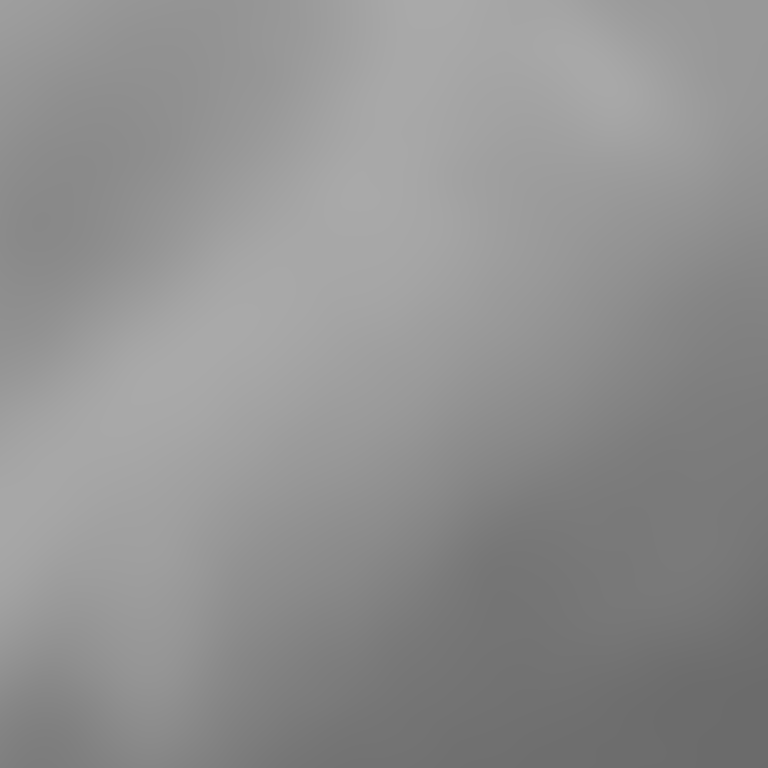
Write a Shadertoy shader that draws this texture.

```glsl
// Soft grey haze: a pale curved band over a diagonal fade, with faint smoky blotches.

float hash(vec2 p) {
    p = fract(p * vec2(0.1031, 0.1137));
    p += dot(p, p.yx + 33.33);
    return fract((p.x + p.y) * p.x * 7.31);
}

float noise(vec2 p) {
    vec2 cell = floor(p), f = fract(p);
    f = f * f * f * (f * (f * 6.0 - 15.0) + 10.0);
    float low = mix(hash(cell), hash(cell + vec2(1, 0)), f.x);
    float high = mix(hash(cell + vec2(0, 1)), hash(cell + vec2(1, 1)), f.x);
    return mix(low, high, f.y) - 0.5;
}

float fbm(vec2 p) {
    float sum = 0.0, amplitude = 1.0;
    for (int i = 0; i < 3; i++) {
        sum += amplitude * noise(p);
        p = mat2(1.6, 1.2, -1.2, 1.6) * p + 7.3;
        amplitude *= 0.4;
    }
    return sum;
}

// Gaussian blotch whose long axis points at the given angle.
float blotch(vec2 p, vec2 center, float angle, vec2 radii) {
    vec2 axis = vec2(cos(angle), sin(angle)), d = p - center;
    vec2 q = vec2(dot(d, axis), dot(d, vec2(-axis.y, axis.x))) / radii;
    return exp(-dot(q, q));
}

// Pale band bending from the top centre to the left edge, softer on its right.
float paleBand(vec2 p) {
    float drop = 1.0 - p.y;
    float side = (p.x - 0.53 + 1.25 * drop * drop) / sqrt(1.0 + 6.25 * drop * drop);
    float width = side < 0.0 ? 0.12 : 0.2;
    return exp(-side * side / (width * width));
}

void mainImage(out vec4 fragColor, in vec2 fragCoord) {
    vec2 uv = fragCoord / iResolution.xy;
    vec2 p = uv + 0.03 * vec2(fbm(uv * 4.0 + 3.0), fbm(uv * 4.0 + 19.0));

    // Diagonal fade, darkest at the lower right
    float fade = 0.8 * p.y + 0.4 * (1.0 - p.x);
    float grey = mix(0.42, 0.60, smoothstep(0.05, 0.75, fade));
    grey += 0.065 * paleBand(p);

    // Dark hollows
    grey -= 0.065 * blotch(p, vec2(0.11, 0.75), 1.04, vec2(0.26, 0.14));
    grey -= 0.030 * blotch(p, vec2(0.92, 0.60), 1.15, vec2(0.32, 0.13));
    grey -= 0.020 * blotch(p, vec2(0.64, 0.28), 0.70, vec2(0.15, 0.08));
    grey -= 0.025 * blotch(p, vec2(0.04, 0.08), 1.40, vec2(0.16, 0.08));

    // Pale wisps
    grey += 0.050 * blotch(p, vec2(0.79, 0.89), -0.95, vec2(0.16, 0.08));
    grey += 0.040 * blotch(p, vec2(0.21, 0.14), 1.50, vec2(0.18, 0.08));
    grey += 0.035 * blotch(p, vec2(0.85, 0.22), 0.60, vec2(0.14, 0.08));
    grey += 0.030 * blotch(p, vec2(0.00, 1.00), 0.00, vec2(0.20, 0.10));

    // Smoky unevenness
    grey += 0.018 * fbm(p * 5.0 + 11.0);
    fragColor = vec4(vec3(grey), 1.0);
}
```
